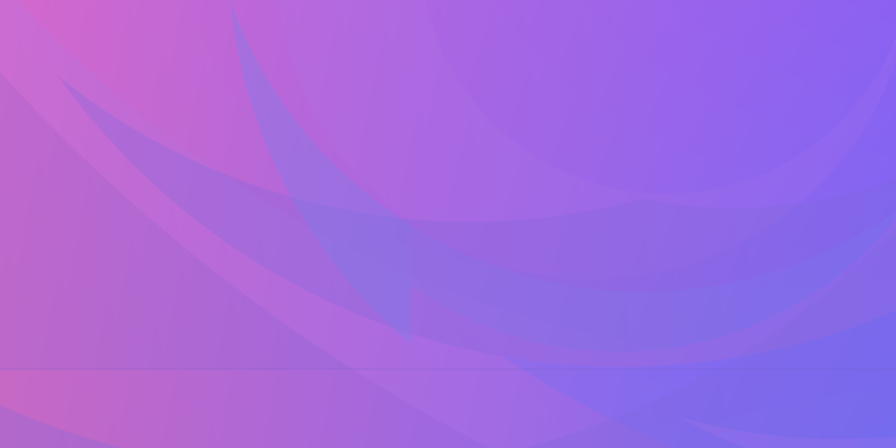
Write a Shadertoy shader that draws this background.

```glsl
const vec3 TOP_LEFT = vec3(0.83, 0.41, 0.80);
const vec3 TOP_MID = vec3(0.665, 0.40, 0.89);
const vec3 TOP_RIGHT = vec3(0.55, 0.38, 0.95);
const vec3 LOW_LEFT = vec3(0.80, 0.41, 0.76);
const vec3 LOW_MID = vec3(0.63, 0.41, 0.88);
const vec3 LOW_RIGHT = vec3(0.46, 0.42, 0.95);
const vec3 SHADE = vec3(0.50, 0.40, 0.86);
const vec3 MIST = vec3(0.70, 0.46, 0.90);
const vec3 AZURE = vec3(0.47, 0.49, 0.92);
const vec3 DEEP_BLUE = vec3(0.43, 0.43, 0.97);
const float BAND_OPACITY = 0.30;
const float VEIL_OPACITY = 0.34;
const float SEAM_Y = 0.176;
const float SEAM_WIDTH = 0.003;

// Signed distance to the circle through three points, positive outside
float bowl(vec2 p, vec2 a, vec2 b, vec2 c) {
    b -= a;
    c -= a;
    float bb = dot(b, b), cc = dot(c, c);
    vec2 center = vec2(c.y * bb - b.y * cc, b.x * cc - c.x * bb)
                / (2.0 * (b.x * c.y - b.y * c.x));
    return length(p - a - center) - length(center);
}

// Antialiased coverage where the distance is positive
float cover(float d) {
    float soft = 1.0 / iResolution.y;
    return smoothstep(-soft, soft, d);
}

// Region outside the upper bowl and inside the lower one
float crescent(float upper, float lower) {
    return cover(upper) * cover(-lower);
}

vec3 ramp(vec3 a, vec3 b, vec3 c, float t) {
    return t < 0.5 ? mix(a, b, t * 2.0) : mix(b, c, t * 2.0 - 1.0);
}

void mainImage(out vec4 fragColor, in vec2 fragCoord) {
    vec2 uv = fragCoord / iResolution.xy;
    vec2 p = uv * vec2(2.0, 1.0);

    // Background gradient
    vec3 color = mix(ramp(LOW_LEFT, LOW_MID, LOW_RIGHT, uv.x),
                     ramp(TOP_LEFT, TOP_MID, TOP_RIGHT, uv.x), uv.y);
    float belowSeam = cover(SEAM_Y - p.y);

    // Pale ring behind the upper curves
    float ringInner = bowl(p, vec2(0.95, 1.0), vec2(1.43, 0.57), vec2(2.0, 0.92));
    float ringOuter = bowl(p, vec2(0.62, 1.0), vec2(0.70, 0.75), vec2(0.885, 0.53));
    color = mix(color, MIST, 0.15 * crescent(ringInner, ringOuter));

    // Diagonal stripe and the shade beneath it
    float stripeTop = bowl(p, vec2(0.04, 1.0), vec2(0.19, 0.85), vec2(0.35, 0.715));
    float stripeBottom = bowl(p, vec2(0.0, 0.839), vec2(0.52, 0.362), vec2(1.094, 0.0));
    float stripeFade = 1.0 - smoothstep(0.9, 1.6, p.x);
    color = mix(color, MIST, 0.25 * stripeFade * crescent(stripeTop, stripeBottom));
    color = mix(color, SHADE, mix(0.23, 0.08, belowSeam) * cover(stripeBottom));

    // Broad dark band
    float bandTop = min(
        bowl(p, vec2(0.13, 0.83), vec2(0.625, 0.568), vec2(1.042, 0.505)),
        bowl(p, vec2(1.43, 0.557), vec2(1.667, 0.536), vec2(2.0, 0.602)));
    float bandBottom = bowl(p, vec2(0.13, 0.83), vec2(0.495, 0.466), vec2(1.432, 0.182));
    color = mix(color, SHADE, BAND_OPACITY * crescent(bandTop, bandBottom));

    // Bluish veil, weaker past its vertical cut
    float veilInner = bowl(p, vec2(0.513, 1.0), vec2(0.885, 0.518), vec2(1.458, 0.349));
    float veilOuter = bowl(p, vec2(0.513, 1.0), vec2(0.651, 0.557), vec2(0.911, 0.237));
    float rimTop = bowl(p, vec2(0.885, 0.388), vec2(1.146, 0.25), vec2(1.771, 0.318));
    float pastCut = cover(p.x - 0.917);
    float veil = crescent(veilInner, veilOuter) * mix(1.0, 0.6 * cover(-rimTop), pastCut);
    color = mix(color, AZURE, VEIL_OPACITY * veil);

    // Light rim and blue pool at the lower right
    float poolEdge = bowl(p, vec2(0.885, 0.388), vec2(1.146, 0.188), vec2(1.51, 0.0));
    float rim = crescent(rimTop, bandBottom) * cover(-poolEdge);
    float pool = crescent(bandBottom, poolEdge);
    color = mix(color, MIST, 0.18 * rim * smoothstep(0.9, 1.6, p.x));
    color = mix(color, DEEP_BLUE, 0.30 * pool);

    // Small accents in the bottom corners
    float corner = bowl(p, vec2(0.0, 0.096), vec2(0.13, 0.044), vec2(0.273, 0.0));
    float sliver = bowl(p, vec2(1.518, 0.068), vec2(1.667, 0.036), vec2(2.0, 0.026));
    float sliverEnd = bowl(p, vec2(1.518, 0.068), vec2(1.667, 0.0), vec2(1.95, -0.05));
    color = mix(color, SHADE, 0.28 * cover(corner));
    color = mix(color, MIST, 0.20 * crescent(sliver, sliverEnd));
    color = mix(color, DEEP_BLUE, 0.20 * cover(p.x - 1.914 - p.y));

    // Thin horizontal seam
    float seam = 1.0 - smoothstep(0.0, SEAM_WIDTH, abs(p.y - SEAM_Y));
    color = mix(color, SHADE * 0.9, 0.25 * seam);

    fragColor = vec4(color, 1.0);
}
```
